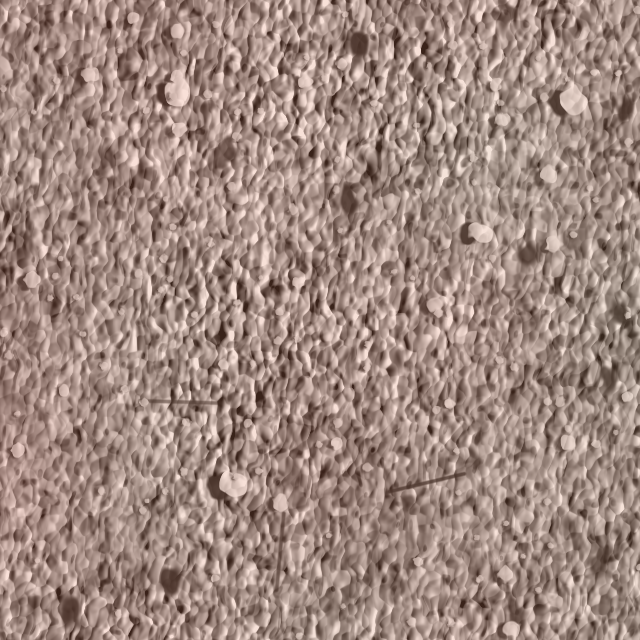
Give the GLSL for this texture, as a WebGL 2 fragment shader.

```glsl
#version 300 es
precision highp float;
// Coarse pinkish sand in low side light, with pebbles, shadowed pits and a few twigs.

#define BASE_TONE 0.645
#define GRAIN_CELLS vec2(98.0, 70.0)
#define GRAIN_LEAN 0.09
#define GRAIN_VARIETY 0.34
#define GRAIN_SHADING 0.24
#define RELIEF 0.27
#define FINE_RELIEF 0.20
#define CREVICE_DEPTH 0.17
#define PATCH_DEPTH 0.20
#define PEBBLE_TONE 0.90
#define SHADOW_TONE 0.28
#define TWIG_COUNT 3

uniform vec2 u_resolution;
out vec4 fragColor;

vec3 hash3(vec2 p) {
    vec3 q = fract(p.xyx * vec3(0.1031, 0.1030, 0.0973));
    q += dot(q, q.yxz + 33.33);
    return fract((q.xxy + q.yzz) * q.zyx);
}

float noise(vec2 p) {
    vec2 i = floor(p), f = fract(p);
    f = f * f * (3.0 - 2.0 * f);
    float low = mix(hash3(i).x, hash3(i + vec2(1, 0)).x, f.x);
    float high = mix(hash3(i + vec2(0, 1)).x, hash3(i + vec2(1, 1)).x, f.x);
    return mix(low, high, f.y);
}

// Slope of a bumpy height field towards the light.
float relief(vec2 p) {
    return noise(p - vec2(0.4, 0.0)) - noise(p + vec2(0.4, 0.0));
}

// Softly blended cells of mixed size, each with its own tone and a lit right flank.
float grains(vec2 p) {
    vec2 cell = floor(p);
    float total = 0.0, weights = 0.0;
    for (int y = -1; y <= 1; y++)
    for (int x = -1; x <= 1; x++) {
        vec2 id = cell + vec2(x, y);
        vec3 h = hash3(id + 71.0);
        vec2 d = p - id - h.xy;
        float w = exp(-10.0 * dot(d, d)) * (0.3 + 1.4 * fract(h.z * 7.0));
        total += w * (GRAIN_VARIETY * (h.z - 0.5) + GRAIN_SHADING * clamp(d.x, -0.6, 0.6));
        weights += w;
    }
    return total / max(weights, 1e-5);
}

// Scattered stones: x is stone cover, y is cast shadow, z is flank shading.
vec3 pebbles(vec2 p, float grid, float size, float chance, float soft) {
    vec2 cell = floor(p * grid);
    vec3 result = vec3(0.0);
    for (int y = -1; y <= 1; y++)
    for (int x = -1; x <= 1; x++) {
        vec2 id = cell + vec2(x, y);
        vec3 h = hash3(id + grid * 3.7);
        if (h.z > chance) continue;
        float radius = size * (0.7 + 0.6 * h.z / chance);
        vec2 d = p - (id + 0.15 + 0.7 * h.xy) / grid;
        float wobble = 0.5 * radius * (noise(d / radius * 1.6 + id * 7.0) - 0.5);
        float dist = length(d * vec2(1.0, 0.85 + 0.3 * h.x)) - radius + wobble;
        float shade = length((d + vec2(radius, 0.25 * radius)) * vec2(1.0, 0.85)) - 0.8 * radius + wobble;
        float cover = 1.0 - smoothstep(-soft, soft, dist);
        result.z = mix(result.z, d.x / radius, cover);
        result.x = max(result.x, cover);
        result.y = max(result.y, 1.0 - smoothstep(-2.0 * soft, 2.0 * soft, shade));
    }
    return result;
}

// Ragged upright hollows in shadow.
float pits(vec2 p) {
    vec2 q = p * 7.0, cell = floor(q);
    float ragged = 1.6 * (noise(p * vec2(70.0, 50.0)) - 0.5);
    float dark = 0.0;
    for (int y = -1; y <= 1; y++)
    for (int x = -1; x <= 1; x++) {
        vec2 id = cell + vec2(x, y);
        vec3 h = hash3(id + 19.0);
        vec2 d = (q - id - 0.1 - 0.8 * h.xy) / vec2(0.10, 0.15);
        float depth = step(h.z, 0.45) * (0.4 + 0.6 * h.x);
        dark = max(dark, depth * (1.0 - smoothstep(0.4, 1.3, length(d) + ragged)));
    }
    return dark;
}

float twigs(vec2 p, float soft) {
    float cover = 0.0;
    for (int i = 0; i < TWIG_COUNT; i++) {
        vec3 h = hash3(vec2(float(i) * 17.3 + 6.0, 23.0));
        float angle = 1.4 * float(i) + 0.4 * h.z;
        vec2 along = vec2(cos(angle), sin(angle));
        vec2 d = p - 0.12 - 0.76 * h.xy;
        d -= along * clamp(dot(d, along), -0.06, 0.06);
        cover = max(cover, (0.45 + 0.4 * h.x) * (1.0 - smoothstep(0.001, 0.003 + soft, length(d))));
    }
    return cover;
}

void main() {
    vec2 p = gl_FragCoord.xy / u_resolution.y;
    float soft = max(0.0016, 0.8 / u_resolution.y);

    // Gently leaning grain bed with uneven relief and narrow crevices.
    vec2 warp = vec2(noise(p * 42.0), noise(p * 42.0 + 50.0));
    vec2 bed = vec2(p.x - GRAIN_LEAN * p.y, p.y) + 0.009 * warp;
    float patches = noise(p * 5.0 + 8.0) * 0.45 + noise(p * 13.0) * 0.3 + noise(p * 30.0 + 4.0) * 0.25;
    float strength = 0.68 + 0.6 * noise(p * 6.0 + 30.0);
    float bumps = grains(bed * GRAIN_CELLS)
        + RELIEF * relief(bed * vec2(86.0, 54.0) + 11.0)
        + FINE_RELIEF * relief(bed * vec2(155.0, 110.0) + 27.0);
    float crevice = smoothstep(0.66, 0.88, noise(bed * vec2(112.0, 60.0) + 90.0));
    float tone = BASE_TONE + strength * bumps - CREVICE_DEPTH * crevice + PATCH_DEPTH * (patches - 0.5);

    // Shadows and stones, from large to small.
    tone = mix(tone, SHADOW_TONE, 0.9 * pits(p));
    tone = mix(tone, SHADOW_TONE, twigs(p, soft));
    float grid = 5.0, size = 0.019, chance = 0.2;
    for (int i = 0; i < 3; i++) {
        vec3 stone = pebbles(p, grid, size, chance, soft);
        tone = mix(tone, SHADOW_TONE, (0.9 - 0.15 * float(i)) * stone.y * (1.0 - stone.x));
        float face = PEBBLE_TONE - 0.04 * float(i) + 0.06 * stone.z + 0.25 * bumps;
        tone = mix(tone, face, 0.9 * stone.x);
        grid *= 2.4;
        size *= 0.54;
        chance *= 0.8;
    }

    // Warm grey colour, slightly redder in patches and towards the left.
    tone = clamp(tone, 0.22, 0.97);
    vec3 colour = tone + vec3(0.0, -0.086, -0.121);
    float red = 0.6 * noise(p * 4.0 + 60.0) + 0.5 - 0.6 * p.x;
    colour += (red - 0.5) * vec3(0.03, -0.022, -0.012);
    fragColor = vec4(clamp(colour, 0.0, 1.0), 1.0);
}
```
